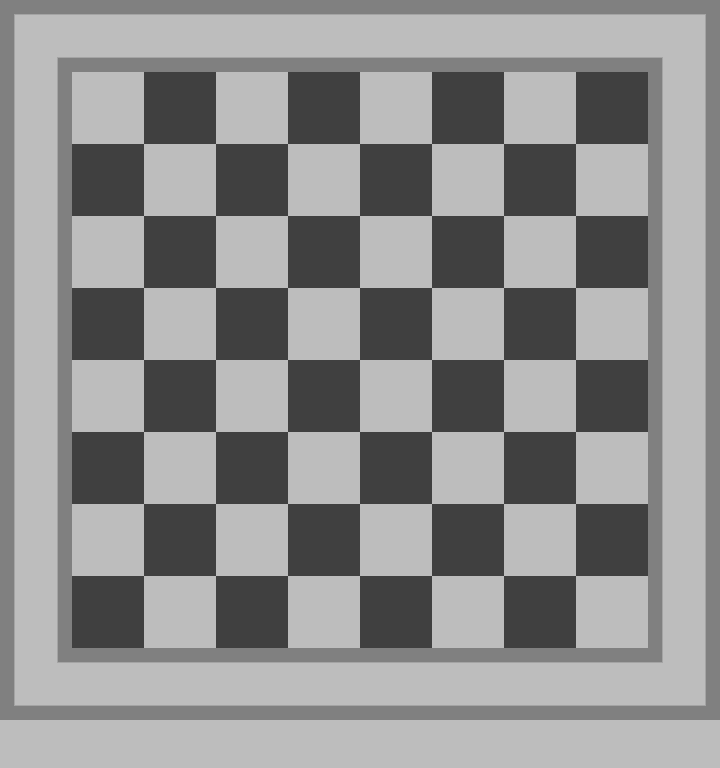
Reproduce this pattern procedurally as a Shadertoy shader.

```glsl
// Antialiased coverage of the region where a signed distance is positive
float cover(float dist, float pixel) {
    return clamp(dist / pixel + 0.5, 0.0, 1.0);
}

// Concentric square band between two half-widths
float squareBand(float radius, float inner, float outer, float pixel) {
    return cover(radius - inner, pixel) * cover(outer - radius, pixel);
}

// 1 on cells whose column and row share parity, 0 on the others
float checker(vec2 p, float pixel) {
    vec2 wave = 2.0 * abs(fract(p * 0.5 - 0.25) - 0.5) - 0.5;
    vec2 side = clamp(wave / pixel, -0.5, 0.5);
    return 0.5 + 2.0 * side.x * side.y;
}

void mainImage(out vec4 fragColor, in vec2 fragCoord) {
    // One unit is a board cell; the canvas is ten cells wide
    float pixel = 10.0 / iResolution.x;
    vec2 center = vec2(0.5 * iResolution.x, iResolution.y - 0.5 * iResolution.x);
    vec2 p = (fragCoord - center) * pixel;
    float radius = max(abs(p.x), abs(p.y));

    // Eight by eight board on a light ground
    float darkCells = checker(p, pixel) * cover(4.0 - radius, pixel);
    float shade = mix(0.74, 0.25, darkCells);

    // Inner and outer frames
    float frames = squareBand(radius, 4.0, 4.2, pixel)
                 + squareBand(radius, 4.8, 5.0, pixel);
    shade = mix(shade, 0.5, frames);

    fragColor = vec4(vec3(shade), 1.0);
}
```
